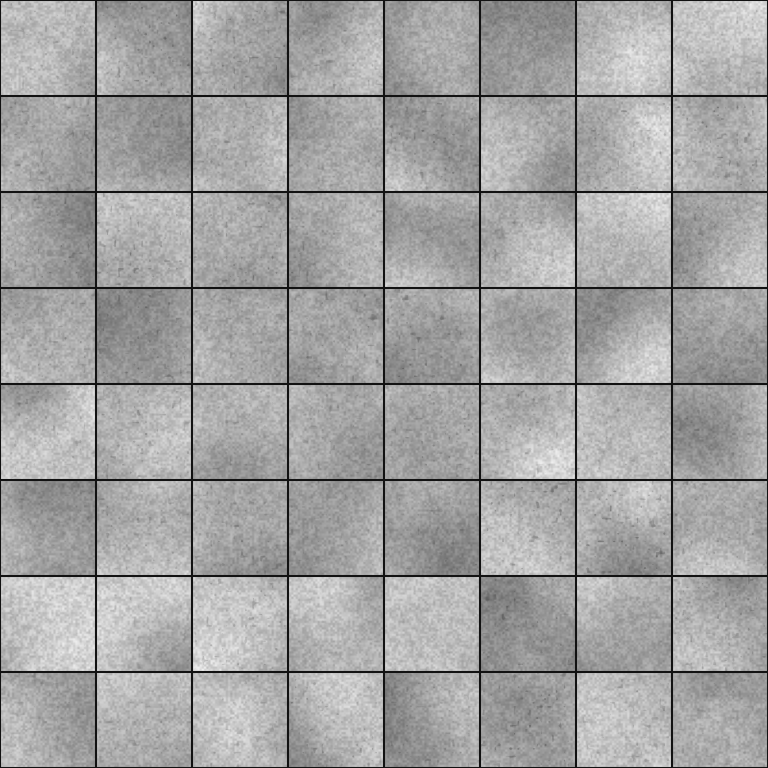
Give the GLSL for this pattern, as a WebGL 2 fragment shader.

```glsl
#version 300 es
precision highp float;
precision highp int;

uniform vec2 u_resolution;
out vec4 fragColor;

const float TILES = 8.0;             // tiles across and down
const float JOINT_WIDTH = 0.0027;    // share of the canvas
const vec3 JOINT_COLOR = vec3(0.07);
const vec3 STONE_DARK = vec3(0.47);
const vec3 STONE_LIGHT = vec3(0.87);
const float CLOUD_SCALE = 1.15;      // cloud cells per tile
const float GRAIN_SCALE = 44.0;      // grain cells per tile
const float MOTTLE_SCALE = 17.0;
const float SPECK_SCALE = 25.0;
const float GRAIN_AMOUNT = 0.13;
const float MOTTLE_AMOUNT = 0.07;
const float SPECK_AMOUNT = 0.13;
const float TAU = 6.2831853;

// Integer hash of a lattice point and a seed, from 0 to 1
float hash(vec2 cell, float seed) {
    uvec3 v = uvec3(ivec3(vec3(cell, seed))) * 1664525u + 1013904223u;
    v.x += v.y * v.z;
    v.y += v.z * v.x;
    v.z += v.x * v.y;
    v ^= v >> 16u;
    v.x += v.y * v.z;
    v.y += v.z * v.x;
    v.z += v.x * v.y;
    return float(v.z >> 8u) / 16777216.0;
}

float valueNoise(vec2 p, float seed) {
    vec2 cell = floor(p);
    vec2 f = p - cell;
    f = f * f * (3.0 - 2.0 * f);
    float low = mix(hash(cell, seed), hash(cell + vec2(1.0, 0.0), seed), f.x);
    float high = mix(hash(cell + vec2(0.0, 1.0), seed), hash(cell + 1.0, seed), f.x);
    return mix(low, high, f.y);
}

// Broad shading, turned and shifted anew for each tile
float tileClouds(vec2 local, vec2 tile, float seed) {
    float angle = TAU * hash(tile, 1.0);
    float c = cos(angle), s = sin(angle);
    vec2 shift = vec2(hash(tile, 2.0), hash(tile, 3.0));
    vec2 p = mat2(c, s, -s, c) * (local - 0.5) * CLOUD_SCALE + shift;
    return 0.85 * valueNoise(p, seed) + 0.15 * valueNoise(p * 2.3 + 7.0, seed + 100.0);
}

void main() {
    vec2 uv = gl_FragCoord.xy / u_resolution;
    vec2 grid = uv * TILES;
    vec2 tile = floor(grid);
    vec2 local = grid - tile;
    float seed = 10.0 + tile.x + TILES * tile.y;

    // Stone surface: clouds, mottling and fine grain
    float clouds = tileClouds(local, tile, seed);
    float grain = valueNoise(local * GRAIN_SCALE, seed + 200.0) - 0.5;
    float mottle = valueNoise(local * MOTTLE_SCALE, seed + 300.0) - 0.5;
    vec3 color = mix(STONE_DARK, STONE_LIGHT, clouds);
    color += GRAIN_AMOUNT * mix(0.75, 1.25, clouds) * grain + MOTTLE_AMOUNT * mottle;

    // Sparse dark pits, more in some tiles than in others
    float pits = smoothstep(0.80, 0.98, valueNoise(local * SPECK_SCALE, seed + 400.0));
    color -= SPECK_AMOUNT * mix(0.3, 1.0, hash(tile, 4.0)) * pits;

    // Joints centred on the tile borders
    vec2 edge = min(local, 1.0 - local) / TILES;
    vec2 coverage = clamp((0.5 * JOINT_WIDTH - edge) * u_resolution + 0.5, 0.0, 1.0);
    float joint = 1.0 - (1.0 - coverage.x) * (1.0 - coverage.y);
    fragColor = vec4(mix(color, JOINT_COLOR, joint), 1.0);
}
```
